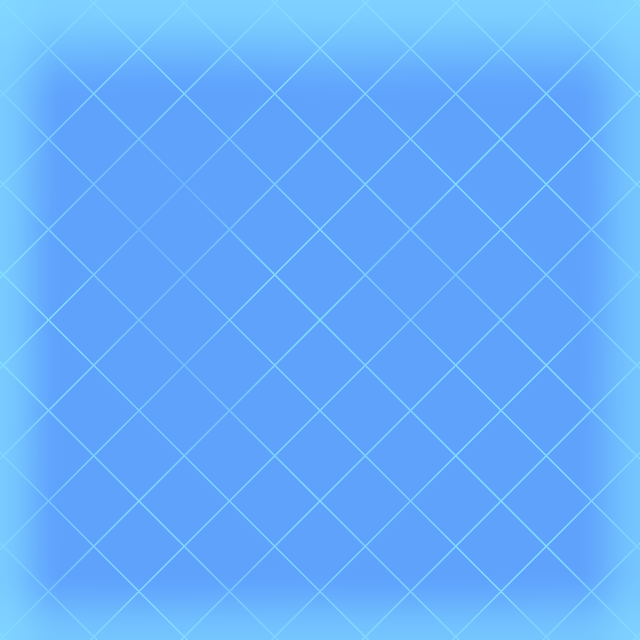
This pattern is drawn by a WebGL 1 fragment shader. Its source:

```glsl
precision highp float;

uniform vec2 u_resolution;

const vec3 BASE_COLOR = vec3(0.37, 0.635, 0.99);
const vec3 GLOW_COLOR = vec3(0.51, 0.85, 1.0);
const vec3 LINE_COLOR = vec3(0.52, 0.87, 1.0);

const float LINE_SPACING = 0.1;
const float LINE_HALF_WIDTH = 0.0012;
const float LINE_MIN_OPACITY = 0.3;
const float LINE_MAX_OPACITY = 0.95;

const float WEAR_FREQUENCY = 4.0;
const float WEAR_CONTRAST = 0.9;
const vec2 WORN_CENTER = vec2(0.21, 0.62);
const float WORN_RADIUS = 0.16;

// Edge order: left, right, bottom, top
const vec4 GLOW_WIDTH = vec4(0.1, 0.1, 0.11, 0.16);
const vec4 GLOW_STRENGTH = vec4(0.72, 0.62, 0.62, 0.85);
const float GLOW_WAVER = 0.12;

vec2 hashGradient(vec2 cell) {
    float h = fract(sin(dot(cell, vec2(127.1, 311.7))) * 43758.55);
    float angle = 6.28318 * h;
    return vec2(cos(angle), sin(angle));
}

float gradientNoise(vec2 p) {
    vec2 i = floor(p);
    vec2 f = p - i;
    vec2 u = f * f * f * (f * (f * 6.0 - 15.0) + 10.0);
    float a = dot(hashGradient(i), f);
    float b = dot(hashGradient(i + vec2(1.0, 0.0)), f - vec2(1.0, 0.0));
    float c = dot(hashGradient(i + vec2(0.0, 1.0)), f - vec2(0.0, 1.0));
    float d = dot(hashGradient(i + vec2(1.0, 1.0)), f - vec2(1.0, 1.0));
    return mix(mix(a, b, u.x), mix(c, d, u.x), u.y);
}

// Coverage of both diagonal line families, crossing at the canvas center
float diagonalGrid(vec2 uv, float pixel) {
    vec2 p = uv - 0.5;
    vec2 diagonal = vec2(p.x + p.y, p.x - p.y) * 0.70711;
    vec2 cell = fract(diagonal / LINE_SPACING + 0.5) - 0.5;
    vec2 dist = abs(cell) * LINE_SPACING;
    vec2 cover = 1.0 - smoothstep(LINE_HALF_WIDTH - 0.5 * pixel,
                                  LINE_HALF_WIDTH + 0.5 * pixel, dist);
    return max(cover.x, cover.y);
}

// Uneven fading along the lines
float lineOpacity(vec2 uv) {
    float wear = 0.8 + WEAR_CONTRAST * gradientNoise(uv * WEAR_FREQUENCY + 7.3);
    vec2 offset = (uv - WORN_CENTER) / WORN_RADIUS;
    wear -= 0.65 * exp(-dot(offset, offset));
    return mix(LINE_MIN_OPACITY, LINE_MAX_OPACITY, clamp(wear, 0.0, 1.0));
}

// Soft light entering from all four sides
float edgeGlow(vec2 uv) {
    vec4 dist = vec4(uv.x, 1.0 - uv.x, uv.y, 1.0 - uv.y);
    float waver = 1.0 + GLOW_WAVER * gradientNoise(uv * 3.0 + 21.0);
    vec4 glow = GLOW_STRENGTH
              * (1.0 - smoothstep(vec4(0.0), GLOW_WIDTH * waver, dist));
    vec4 dark = 1.0 - glow;
    return 1.0 - dark.x * dark.y * dark.z * dark.w;
}

void main() {
    vec2 uv = gl_FragCoord.xy / u_resolution;
    float pixel = 1.0 / min(u_resolution.x, u_resolution.y);

    vec3 color = mix(BASE_COLOR, GLOW_COLOR, edgeGlow(uv));
    color = mix(color, LINE_COLOR, diagonalGrid(uv, pixel) * lineOpacity(uv));

    gl_FragColor = vec4(color, 1.0);
}
```
